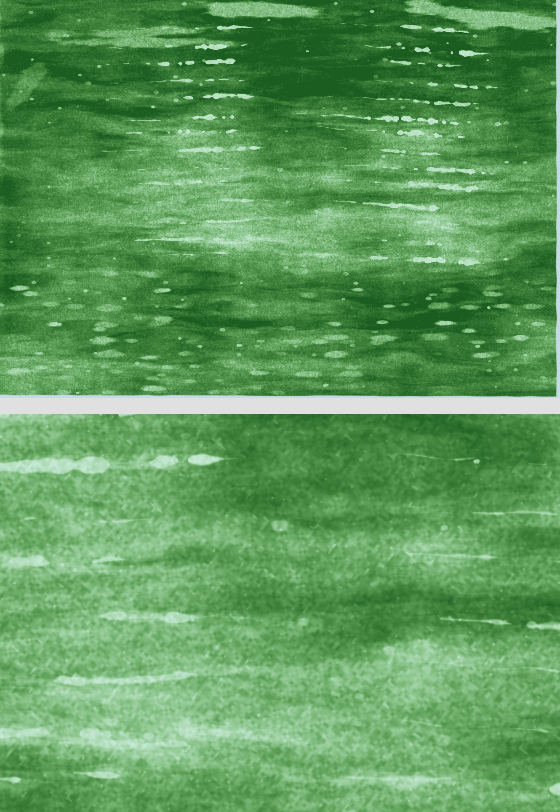
Top: the whole. Bottom: its middle third, enlarged.
Reproduce this texture procedurally as a WebGL 2 fragment shader.

```glsl
#version 300 es
precision highp float;

uniform vec2 u_resolution;
out vec4 fragColor;

float hash(vec2 p) {
    vec3 q = fract(p.xyx * 0.1031);
    q += dot(q, q.yzx + 33.33);
    return fract((q.x + q.y) * q.z);
}

float noise(vec2 p) {
    vec2 i = floor(p), f = fract(p);
    f = f * f * (3.0 - 2.0 * f);
    return mix(mix(hash(i), hash(i + vec2(1, 0)), f.x),
               mix(hash(i + vec2(0, 1)), hash(i + vec2(1, 1)), f.x), f.y);
}

float fbm(vec2 p) {
    float sum = 0.0, amp = 0.52;
    for (int i = 0; i < 5; i++) {
        sum += amp * noise(p);
        p = p * 2.03 + 17.3;
        amp *= 0.5;
    }
    return sum;
}

float glow(vec2 p, vec2 centre, vec2 radius) {
    vec2 d = (p - centre) / radius;
    return exp(-dot(d, d));
}

// Long ragged lens of thin ink
float smear(vec2 p, vec2 centre, vec2 radius, float slope) {
    vec2 d = p - centre;
    d.y -= slope * d.x;
    float rough = fbm(p * vec2(20, 55)) - 0.5;
    return 1.0 - smoothstep(0.6, 1.1, length(d / radius) + 1.7 * rough);
}

// One flat oval per cell, kept with the given chance
float ovals(vec2 p, vec2 cell, float chance, float seed) {
    vec2 q = p / cell;
    q.x += 0.5 * hash(vec2(floor(q.y), seed));
    vec2 id = floor(q) + seed;
    vec2 jitter = 0.3 * (vec2(hash(id + 3.1), hash(id + 7.7)) - 0.5);
    vec2 size = vec2(0.14, 0.12) + vec2(0.2, 0.14) * hash(id + 11.3);
    float d = length((fract(q) - 0.5 - jitter) / size);
    d += 1.1 * (fbm(p * vec2(45, 100)) - 0.5);
    return step(hash(id), chance) * (0.4 + 0.6 * hash(id + 5.9)) * (1.0 - smoothstep(0.55, 1.15, d));
}

// Rows of broken dashes: x is the crisp dash, y its soft halo
vec2 dashes(vec2 p) {
    vec2 result = vec2(0);
    float ragged = 0.6 + 0.8 * noise(p * vec2(130, 170));
    for (int i = 0; i < 28; i++) {
        float side = float(i % 2), row = float(i / 2);
        vec2 id = vec2(row * 3.0 + 5.0, side * 19.0 + 2.0);
        float along = (p.x - mix(0.29, 0.70, side) - 0.06 * (hash(id) - 0.5)) / (0.12 + 0.06 * hash(id + 1.3));
        float line = 0.935 - row * 0.044 - 0.014 * hash(id + 4.7);
        line += mix(0.005, -0.013, side) * along + 0.006 * (noise(vec2(p.x * 40.0, row)) - 0.5);
        float dy = abs(p.y - line);
        float reach = 1.0 - smoothstep(0.8, 1.1, abs(along));
        float swell = mix(0.3, 1.0, smoothstep(-0.6, 0.5, along)) * (0.5 + 0.6 * hash(id + 8.1));
        float beads = 0.55 * noise(vec2(p.x * 48.0, row * 7.0 + side)) + 0.45 * noise(vec2(p.x * 140.0, row * 5.0));
        float thick = 0.0125 * swell * pow(max(beads - 0.45, 0.0), 0.33) * reach * ragged;
        result.x = max(result.x, smoothstep(0.0, 0.003, thick - dy) * (0.65 + 0.35 * swell));
        result.y = max(result.y, reach * swell * exp(-dy * dy / 0.0002));
    }
    return result;
}

vec3 ink(float tone) {
    vec3 c = mix(vec3(0.15, 0.41, 0.16), vec3(0.26, 0.52, 0.24), clamp(tone, -0.4, 1.0));
    c = mix(c, vec3(0.38, 0.64, 0.36), clamp(tone - 1.0, 0.0, 1.0));
    c = mix(c, vec3(0.53, 0.76, 0.53), clamp(tone - 2.0, 0.0, 1.0));
    c = mix(c, vec3(0.67, 0.85, 0.70), clamp(tone - 3.0, 0.0, 1.0));
    return mix(c, vec3(0.77, 0.91, 0.83), clamp(tone - 4.0, 0.0, 1.0));
}

void main() {
    vec2 uv = gl_FragCoord.xy / u_resolution;
    vec2 p = gl_FragCoord.xy / u_resolution.y;
    vec2 w = uv + vec2(0.12, 0.07) * (vec2(fbm(uv * vec2(5, 14)), fbm(uv * vec2(7, 20) + 40.0)) - 0.5);

    // Broad light and dark washes
    float tone = 0.62 + 0.95 * glow(w, vec2(0.5, 0.46), vec2(1.2, 0.13));
    tone += 1.3 * glow(w, vec2(0.44, 0.40), vec2(0.16, 0.08)) + 2.0 * glow(w, vec2(0.79, 0.39), vec2(0.07, 0.07));
    tone += 1.7 * glow(w, vec2(0.77, 0.65), vec2(0.08, 0.07)) + 0.9 * glow(w, vec2(0.36, 0.61), vec2(0.1, 0.08));
    tone += 0.9 * glow(w, vec2(0.1, 0.1), vec2(0.2, 0.17)) + 0.7 * glow(w, vec2(0.53, 0.1), vec2(0.12, 0.12));
    tone += 0.9 * glow(w, vec2(0.98, 0.1), vec2(0.06, 0.14));
    tone -= 0.6 * glow(w, vec2(0.5, 0.84), vec2(1.2, 0.11)) + 1.1 * glow(w, vec2(0.82, 0.26), vec2(0.24, 0.08));
    tone -= 0.9 * glow(w, vec2(0.34, 0.27), vec2(0.11, 0.08)) + 1.3 * glow(w, vec2(0.7, 0.48), vec2(0.13, 0.018));
    tone -= 1.0 * glow(uv, vec2(0.02, 0.42), vec2(0.04, 0.2)) + 0.5 * glow(w, vec2(0.75, 0.1), vec2(0.1, 0.12));

    // Horizontal ripples and vertical roller marks
    tone += 2.5 * (fbm(w * vec2(5, 26)) - 0.5) + 2.1 * (fbm(w * vec2(16, 70) + 9.0) - 0.5);
    tone += 0.35 * (noise(uv * vec2(65, 3)) - 0.5) + 0.35 * (noise(uv * vec2(17, 2) + 31.0) - 0.5);
    tone += 0.22 * (tone - 0.8);

    // Thin smears near the top and left edge
    float thin = max(smear(uv, vec2(0.47, 0.975), vec2(0.14, 0.021), -0.04), smear(uv, vec2(0.87, 0.955), vec2(0.16, 0.026), -0.18));
    thin = max(thin, 0.7 * smear(uv, vec2(0.25, 0.92), vec2(0.15, 0.011), 0.05));
    thin = max(thin, 0.8 * smear(uv, vec2(0.25, 0.893), vec2(0.15, 0.012), 0.0));
    thin = max(thin, 0.45 * smear(uv, vec2(0.05, 0.79), vec2(0.04, 0.035), 1.6));
    tone = mix(tone, max(tone, 3.3), 0.9 * thin);
    tone += 1.3 * smoothstep(0.012, 0.004, uv.x + 0.01 * noise(uv * vec2(9, 40))) * smoothstep(0.5, 0.7, uv.y);

    // Dashes, lower ovals and stray specks
    vec2 dash = dashes(uv);
    tone += 1.7 * dash.y * smoothstep(0.42, 0.68, fbm(uv * vec2(24, 75) + 5.0));
    float low = smoothstep(0.36, 0.28, uv.y) * smoothstep(0.25, 0.6, noise(uv * vec2(8, 5) + 3.0));
    float spots = low * max(ovals(uv, vec2(0.085, 0.042), 0.6, 4.0), 0.8 * ovals(uv, vec2(0.055, 0.031), 0.4, 23.0));
    spots = max(spots, 0.9 * ovals(uv, vec2(0.017, 0.02), 0.05, 61.0));
    tone = mix(tone, max(tone, 4.0), spots);
    tone = mix(tone, max(tone, 4.6), dash.x);

    // Print grain, turned off the axes
    vec2 g = mat2(0.8, 0.6, -0.6, 0.8) * p;
    float grain = 0.65 * noise(g * 370.0) + 0.35 * noise(g * 160.0 + 50.0) - 0.5;
    tone += grain * (1.0 + 0.35 * clamp(tone, 0.0, 2.5));
    tone += 0.8 * smoothstep(0.85, 0.98, noise(g * 230.0 + 80.0));

    // Bare paper along the right and bottom edges
    float wobble = 0.002 * noise(p * 30.0);
    float paper = max(smoothstep(0.993, 0.996, uv.x + wobble), smoothstep(0.011, 0.007, uv.y + wobble + 0.004 * uv.x));
    fragColor = vec4(mix(ink(tone), vec3(0.77, 0.86, 0.89), paper), 1.0);
}
```
